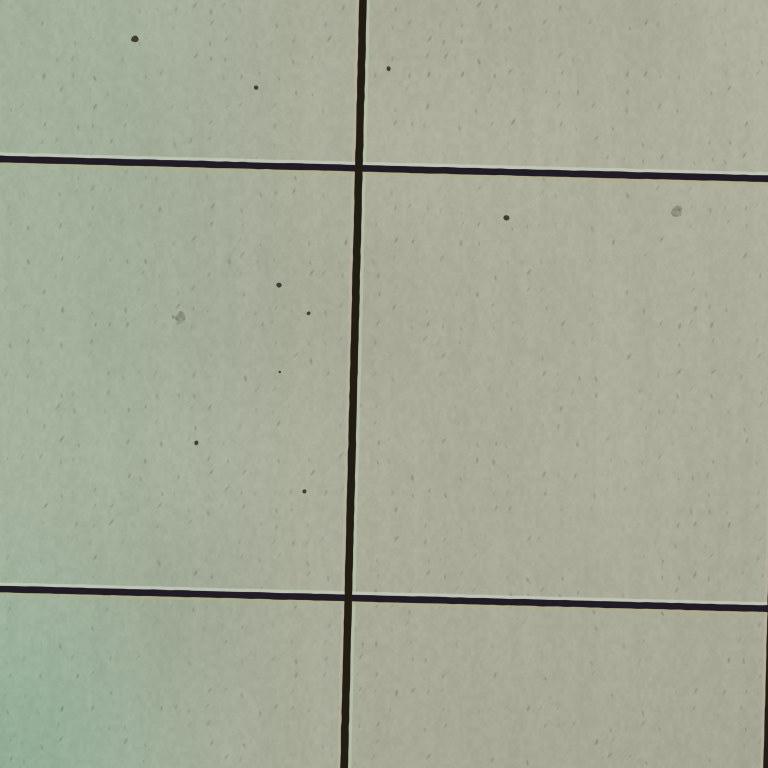
Give the GLSL for this texture, as a Shadertoy shader.

```glsl
// Pale grey-green tiles divided by thin, slightly tilted dark joints, with grain and specks.
#define PITCH vec2(0.551, 0.5598)       // tile width and height
#define ORIGIN vec2(0.448, 0.2331)      // where the first joints meet the canvas sides
#define TILT vec2(0.0247, -0.0257)      // lean of upright and level joints
#define HALF_WIDTH vec2(0.0049, 0.0043) // half thickness of upright and level joints
#define SOFTNESS 0.0009
#define GRAIN 0.042
#define FLECK_CELLS 46.0
#define SPECKS 11
#define TILE_COLOR vec3(0.652, 0.672, 0.600)
#define UPRIGHT_COLOR vec3(0.135, 0.115, 0.070)
#define LEVEL_COLOR vec3(0.130, 0.105, 0.150)
#define SPECK_COLOR vec3(0.20, 0.17, 0.15)

float hash(vec2 p) {
    vec3 q = fract(p.xyx * 0.1031);
    q += dot(q, q.yzx + 33.33);
    return fract((q.x + q.y) * q.z);
}

vec2 hash2(vec2 p) {
    return vec2(hash(p), hash(p + 71.7));
}

float noise(vec2 p) {
    vec2 i = floor(p), f = fract(p);
    f = f * f * (3.0 - 2.0 * f);
    return mix(mix(hash(i), hash(i + vec2(1, 0)), f.x),
               mix(hash(i + vec2(0, 1)), hash(i + vec2(1, 1)), f.x), f.y);
}

// Coverage of a soft band around distance zero
float band(float d, float halfWidth, float blur) {
    return 1.0 - smoothstep(halfWidth - blur, halfWidth + blur, abs(d));
}

// Tile face: broad tint, cloudy mottling, upright streaks and fine grain
vec3 tileFace(vec2 uv) {
    vec3 color = TILE_COLOR;
    color += mix(vec3(-0.022, 0.012, 0.004), vec3(0.014, -0.003, -0.003), smoothstep(0.0, 0.6, uv.x));
    color += vec3(-0.035, 0.012, 0.006) * (1.0 - smoothstep(0.0, 0.4, length(uv * vec2(1.2, 1.0))));
    color += 0.022 * (uv.y - 0.5);
    color += 0.026 * (noise(uv * 5.0) - 0.5);
    color += 0.014 * (noise(uv * vec2(70.0, 5.0)) - 0.5);
    float grain = 0.6 * noise(uv * vec2(190.0, 120.0)) + 0.4 * noise(uv * 340.0 + 9.0);
    return color + GRAIN * (grain - 0.5);
}

// Faint short flecks, at most one in each cell
float flecks(vec2 uv, float px) {
    vec2 p = uv * FLECK_CELLS, cell = floor(p);
    vec2 seed = hash2(cell + 5.0);
    vec2 d = (fract(p) - 0.25 - 0.5 * seed) / FLECK_CELLS;
    d.x -= d.y * (seed.y - 0.3);
    d.y *= 0.5;
    float size = mix(0.0007, 0.0018, hash(cell + 31.0));
    float present = step(0.55, hash(cell + 83.0));
    return present * mix(0.06, 0.22, seed.x) * band(length(d), size, px);
}

// Lit rims beside a joint, then the joint itself
vec3 drawJoint(vec3 color, float d, float w, vec3 joint, vec3 rimBefore, vec3 rimAfter, float blur) {
    color = mix(color, rimBefore, 0.55 * band(d + w + 0.0024, 0.0017, blur));
    color = mix(color, rimAfter, 0.70 * band(d - w - 0.0022, 0.0021, blur));
    return mix(color, joint, band(d, w, blur));
}

void mainImage(out vec4 fragColor, in vec2 fragCoord) {
    vec2 uv = fragCoord / iResolution.xy;
    float px = 1.0 / iResolution.y;
    float blur = max(px * 0.7, SOFTNESS);

    vec3 color = tileFace(uv);
    color = mix(color, SPECK_COLOR, flecks(uv, px));

    // Signed distance to the nearest upright (x) and level (y) joint
    vec2 grid = (uv - ORIGIN - TILT * uv.yx) / PITCH;
    vec2 d = (fract(grid + 0.5) - 0.5) * PITCH;
    d += 0.0007 * (vec2(noise(uv * 95.0), noise(uv * 95.0 + 40.0)) - 0.5);
    color = drawJoint(color, d.x, HALF_WIDTH.x, UPRIGHT_COLOR,
                      vec3(0.75, 0.70, 0.64), vec3(0.72, 0.77, 0.69), blur);
    // Rims of level joints stop at the upright ones
    vec3 level = drawJoint(color, d.y, HALF_WIDTH.y, LEVEL_COLOR,
                           vec3(0.70, 0.68, 0.50), vec3(0.78, 0.81, 0.76), blur);
    color = mix(level, min(level, color), band(d.x, HALF_WIDTH.x, blur));

    // Scattered dark specks and a few larger pale smudges
    for (int i = 0; i < SPECKS; i++) {
        vec2 id = vec2(float(i) * 3.0 + 1.0, 17.0);
        vec2 offset = uv - hash2(id);
        bool smudge = i % 4 == 3;
        float size = smudge ? 0.008 : mix(0.0022, 0.0055, pow(hash(id + 9.0), 3.0));
        float ragged = length(offset) + size * 0.9 * (noise(uv * 170.0 + id) - 0.5);
        float opacity = smudge ? 0.3 * noise(uv * 260.0) + 0.06 : 0.88;
        color = mix(color, SPECK_COLOR, opacity * band(ragged, size, blur));
    }

    fragColor = vec4(clamp(color, 0.0, 1.0), 1.0);
}
```
